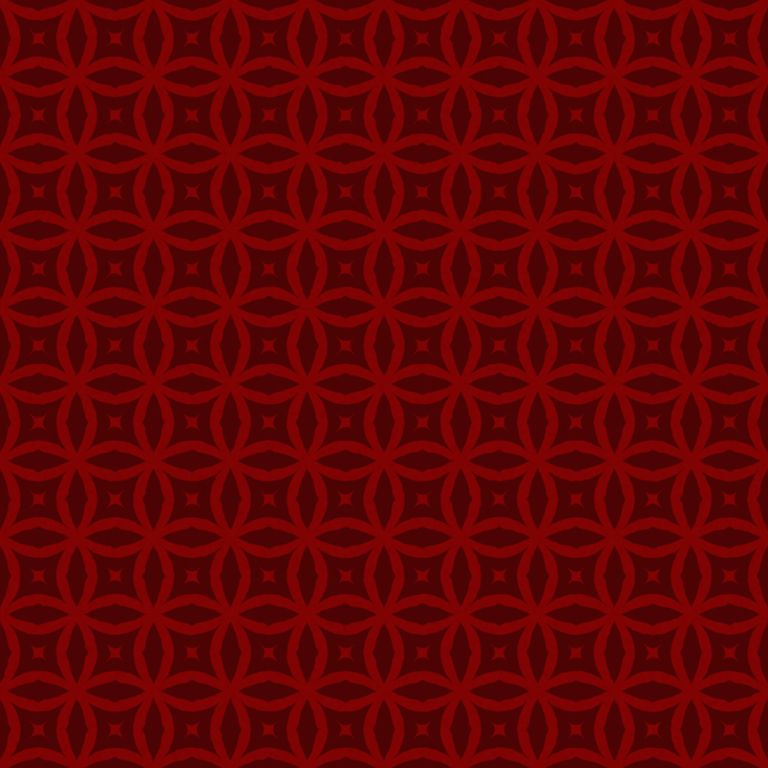
Give the GLSL for this pattern, as a Shadertoy shader.

```glsl
// Ten by ten lattice of red petals meeting at nodes, with dark spindles inside
// the petals and small four-pointed stars between them. Each cell is folded
// into one octant, where parabolas bound every shape; wrapped noise adds wear.

float hash(vec2 p) {
    vec3 q = fract(vec3(p.xyx) * 0.1031);
    q += dot(q, q.yzx + 33.33);
    return fract((q.x + q.y) * q.z);
}

// Value noise on a lattice that wraps after the given period
float wrapNoise(vec2 uv, float period) {
    vec2 p = uv * period;
    vec2 i = floor(p), f = fract(p);
    f = f * f * (3.0 - 2.0 * f);
    vec2 lo = mod(i, period), hi = mod(i + 1.0, period);
    return mix(mix(hash(lo), hash(vec2(hi.x, lo.y)), f.x),
               mix(hash(vec2(lo.x, hi.y)), hash(hi), f.x), f.y);
}

// Approximate signed distance in cell units, negative in the dark parts
float darkShapes(vec2 cell) {
    vec2 q = abs(fract(cell) - 0.5);
    float a = max(q.x, q.y), b = min(q.x, q.y);

    // Concave field between petals, and the star at its centre
    float field = a - 0.235 - 0.97 * b * b;
    float tip = min(b, 0.107);
    float star = a - 0.06 - 4.1 * tip * tip;

    // Spindle along the cell border, with a pointed bump halfway
    float halfWidth = 0.115 - 0.72 * b * b + 0.033 * max(0.0, 1.0 - b / 0.07);
    float spindle = 0.5 - a - halfWidth;

    return min(max(field, -star), spindle);
}

void mainImage(out vec4 fragColor, in vec2 fragCoord) {
    vec2 uv = fragCoord / iResolution.xy;

    // Slightly uneven, soft edges
    float d = darkShapes(uv * 10.0) + 0.012 * (wrapNoise(uv, 160.0) - 0.5);
    float soft = max(0.014, 7.5 / iResolution.y);
    float red = smoothstep(-soft, soft, d);
    vec3 color = mix(vec3(0.30, 0.01, 0.01), vec3(0.50, 0.01, 0.01), red);

    // Fine cloth-like grain
    color *= 1.0 + 0.06 * (wrapNoise(uv, 256.0) - 0.5);
    fragColor = vec4(color, 1.0);
}
```
